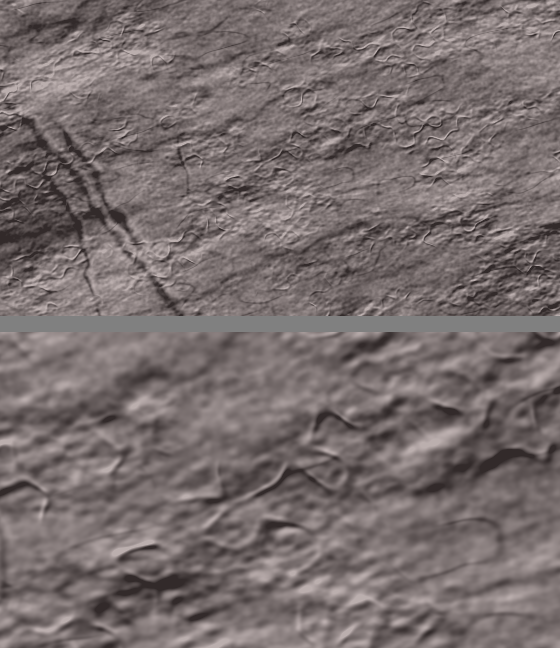
Top, the full canvas; bottom, a detail of the centre.
This texture is drawn by a WebGL 1 fragment shader. Its source:

```glsl
precision highp float;
// Weathered rock face: tilted strata, chipped relief and diagonal cracks.
uniform vec2 u_resolution;

const vec3 SHADOW_COLOUR = vec3(0.195, 0.165, 0.165);
const vec3 LIGHT_COLOUR = vec3(0.685, 0.638, 0.636);
const float BASE_TONE = 0.595;
const float STRATA_ANGLE = 0.28;
const float STRATA_COUNT = 6.5;
const float LEDGE_DEPTH = 0.30;
const float CREASE_DEPTH = 0.26;
const float RELIEF = 0.105;
const float GROOVE_HEIGHT = 0.017;
const float GRAIN = 0.10;
const float CRACK_DEPTH = 0.50;
const vec2 LIGHT_STEP = vec2(-0.0021, 0.0038);

vec3 hash(vec2 cell) {
  vec3 k = fract(cell.xyx * vec3(0.1031, 0.1030, 0.0973));
  k += dot(k, k.yzx + 33.33);
  return fract((k.xxy + k.yzz) * k.zyx);
}

// Cellular noise: one signed, rounded bump at a random point of each cell.
float bumps(vec2 p) {
  vec2 cell = floor(p);
  float sum = 0.0;
  for (int y = -1; y <= 1; y++) {
    for (int x = -1; x <= 1; x++) {
      vec2 c = cell + vec2(float(x), float(y));
      vec3 h = hash(c + 71.0);
      vec2 d = p - c - h.xy;
      float k = max(1.0 - dot(d, d), 0.0);
      sum += (2.0 * h.z - 1.0) * k * k;
    }
  }
  return sum;
}

// Coordinates along and across the strata.
vec2 toStrata(vec2 p) {
  float c = cos(STRATA_ANGLE), s = sin(STRATA_ANGLE);
  vec2 q = vec2(c * p.x + s * p.y, c * p.y - s * p.x);
  q.y += 0.012 * sin(5.0 * q.x + 3.0 * sin(4.0 * q.y));
  return q;
}

// Patches where the flat skin of the rock is chipped away, 0 to 1.
float chipped(vec2 q) {
  return smoothstep(-0.25, 0.35, bumps(q * vec2(5.0, 11.0) + 33.0)
                               + 0.4 * bumps(q * vec2(15.0, 25.0) + 12.0));
}

// Chips of falling size, plus short curled grooves along noise contours.
float height(vec2 p) {
  vec2 q = toStrata(p);
  vec2 frequency = vec2(11.0, 22.0);
  float sum = 0.0, weight = 0.65;
  for (int i = 0; i < 4; i++) {
    sum += weight * bumps(q * frequency + float(i) * 17.0) / frequency.y;
    frequency *= vec2(1.9, 1.75);
    weight += 0.12;
  }
  float contour = bumps(p * vec2(28.0, 33.0) + 40.0) / 0.2;
  return sum + GROOVE_HEIGHT * chipped(q) * exp(-contour * contour);
}

// Soft elliptical area, tilted with the strata.
float area(vec2 p, vec2 centre, vec2 size) {
  vec2 d = (p - centre - vec2(0.0, 0.28 * (p.x - centre.x))) / size;
  return exp(-dot(d, d));
}

// Dark core of a crack with a lit rim on its upper right.
float crack(vec2 p, vec2 a, vec2 b, float width) {
  vec2 ab = b - a;
  float t = clamp(dot(p - a, ab) / dot(ab, ab), 0.0, 1.0);
  vec2 d = p - a - ab * t;
  float side = dot(d, normalize(vec2(-ab.y, ab.x)));
  float rim = (side - 2.4 * width) / width;
  float core = length(d) / width;
  float ends = smoothstep(0.0, 0.1, t) * smoothstep(1.0, 0.9, t);
  return exp(-core * core) - 0.4 * ends * exp(-rim * rim);
}

float cracks(vec2 p) {
  vec2 w = p + 0.016 * vec2(bumps(p * 9.0), bumps(p * 11.0 + 30.0))
             + 0.008 * vec2(bumps(p * 34.0), bumps(p * 38.0 + 9.0));
  float sum = crack(w, vec2(-0.02, 0.755), vec2(0.59, -0.02), 0.011);
  sum += 0.9 * crack(w, vec2(0.17, 0.63), vec2(0.47, 0.19), 0.009);
  sum += 0.8 * crack(w, vec2(0.14, 0.46), vec2(0.28, 0.20), 0.008);
  sum += 0.8 * crack(w, vec2(0.28, 0.20), vec2(0.32, -0.02), 0.006);
  float hairline = crack(w, vec2(0.53, 0.86), vec2(0.60, 0.37), 0.005);
  sum += 0.6 * hairline * smoothstep(-0.5, 0.1, bumps(p * 13.0 + 50.0));
  return min(sum * (0.9 + 0.5 * bumps(p * 24.0)), 1.0);
}

void main() {
  vec2 p = gl_FragCoord.xy / u_resolution.y;
  vec2 q = toStrata(p);

  // Broad stains, dark hollows and pale bands
  float tone = BASE_TONE + 0.12 * bumps(q * vec2(2.2, 6.0) + 5.0);
  tone += 0.10 * bumps(q * vec2(7.0, 17.0) + 60.0);
  tone += 0.07 * bumps(q * vec2(24.0, 48.0) + 90.0);
  float hollow = area(p, vec2(0.07, 0.33), vec2(0.17, 0.19));
  float rubble = area(p, vec2(1.66, 0.17), vec2(0.27, 0.15));
  tone -= 0.34 * hollow + 0.18 * rubble;
  tone -= 0.24 * area(p, vec2(0.18, 0.93), vec2(0.26, 0.07));
  tone += 0.16 * area(p, vec2(0.25, 0.80), vec2(0.34, 0.06));
  tone += 0.15 * area(p, vec2(1.15, 0.36), vec2(0.80, 0.07));
  tone += 0.18 * area(p, vec2(0.38, 0.10), vec2(0.12, 0.13));

  // Long thin shadow lines under the strata and short creases between
  float jag = bumps(q * vec2(30.0, 45.0) + 15.0);
  float layer = q.y * STRATA_COUNT + 0.55 * bumps(q * vec2(1.3, 3.0) + 20.0)
              + 0.10 * bumps(q * vec2(11.0, 18.0)) + 0.05 * jag;
  float line = abs(fract(layer) - 0.5);
  float broken = smoothstep(-0.45, 0.3, bumps(q * vec2(3.0, 7.0) + 80.0));
  tone -= LEDGE_DEPTH * broken * (1.0 - smoothstep(0.0, 0.10, line));
  float crease = (bumps(q * vec2(8.0, 24.0) + 25.0) + 0.12 * jag) / 0.09;
  float split = smoothstep(-0.15, 0.3, bumps(q * vec2(7.0, 13.0) + 44.0));
  tone -= CREASE_DEPTH * split * exp(-crease * crease);

  // Side light on the relief, calmer on the flat skin
  float slope = (height(p) - height(p + LIGHT_STEP)) / length(LIGHT_STEP);
  tone += RELIEF * (mix(0.6, 1.3, chipped(q)) + 0.4 * rubble) * slope;

  tone -= CRACK_DEPTH * cracks(p);
  tone += GRAIN * bumps(p * 125.0);
  gl_FragColor = vec4(mix(SHADOW_COLOUR, LIGHT_COLOUR, clamp(tone, 0.0, 1.1)), 1.0);
}
```
